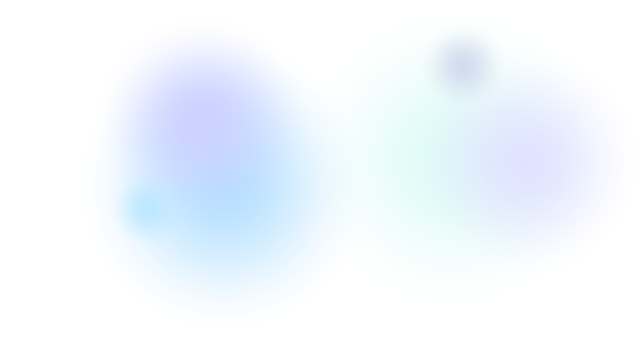
This background is drawn by a Shadertoy shader. Its source:

```glsl
// Soft pastel glows in blue, violet, mint and grey on a white ground.

#define GROUND      vec3(1.00, 1.00, 1.00)
#define SKY_BLUE    vec3(0.71, 0.88, 1.00)
#define VIOLET      vec3(0.80, 0.82, 1.00)
#define AQUA        vec3(0.74, 0.91, 1.00)
#define MINT        vec3(0.87, 0.985, 0.965)
#define LAVENDER    vec3(0.88, 0.89, 1.00)
#define SLATE       vec3(0.82, 0.865, 0.935)

// Lays a round glow over the base colour, fading out at the radius.
vec3 addGlow(vec3 base, vec2 p, vec2 centre, float radius, vec3 tint) {
    float distanceRatio = length(p - centre) / radius;
    float strength = 1.0 - smoothstep(0.0, 1.0, distanceRatio);
    return mix(base, tint, strength);
}

void mainImage(out vec4 fragColor, in vec2 fragCoord) {
    // Canvas height is one unit
    vec2 p = fragCoord / iResolution.y;
    vec3 colour = GROUND;

    // Right group: mint halo, lavender heart, small slate spot
    colour = addGlow(colour, p, vec2(1.262, 0.560), 0.450, MINT);
    colour = addGlow(colour, p, vec2(1.463, 0.549), 0.330, LAVENDER);
    colour = addGlow(colour, p, vec2(1.287, 0.815), 0.128, SLATE);

    // Left group: wide blue halo, violet crown, small aqua spot
    colour = addGlow(colour, p, vec2(0.622, 0.484), 0.422, SKY_BLUE);
    colour = addGlow(colour, p, vec2(0.563, 0.660), 0.305, VIOLET);
    colour = addGlow(colour, p, vec2(0.412, 0.421), 0.110, AQUA);

    fragColor = vec4(colour, 1.0);
}
```
